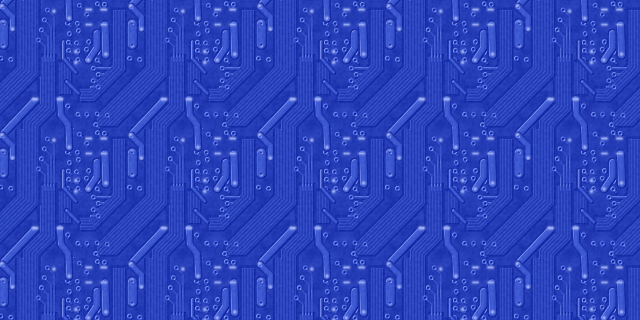
Give the GLSL for this pattern, as a WebGL 1 fragment shader.

```glsl
precision highp float;
uniform vec2 u_resolution;

// Side of the square tile; the canvas is 384 units high.
const float TILE = 154.7;

vec2 wrapTile(vec2 d) { return mod(d + 0.5 * TILE, TILE) - 0.5 * TILE; }

float fill(float d) { return 1.0 - smoothstep(-0.7, 0.7, d); }

float hash(vec2 c) { return fract(sin(dot(c, vec2(127.1, 311.7))) * 43758.5); }

float corner(vec2 cell, vec2 f, vec2 o, float count) {
  float angle = 6.2832 * hash(mod(cell + o, count));
  return dot(vec2(cos(angle), sin(angle)), f - o);
}

// Gradient noise that closes on itself after one tile.
float gradientNoise(vec2 p, float count) {
  p *= count / TILE;
  vec2 cell = floor(p), f = fract(p), w = f * f * (3.0 - 2.0 * f);
  return mix(
    mix(corner(cell, f, vec2(0, 0), count), corner(cell, f, vec2(1, 0), count), w.x),
    mix(corner(cell, f, vec2(0, 1), count), corner(cell, f, vec2(1, 1), count), w.x), w.y);
}

float spot(vec2 p, vec2 c) { return length(wrapTile(p - c)); }

float segment(vec2 p, vec2 a, vec2 b) {
  vec2 h = 0.5 * (b - a), d = wrapTile(p - 0.5 * (a + b));
  return length(d - h * clamp(dot(d, h) / dot(h, h), -1.0, 1.0));
}

// Parallel traces below offset zero, with a dark trench around them.
float bundle(float h, float offset, float width, float clip) {
  float lines = 0.5 + 0.5 * cos(offset * 6.2832 / 3.6);
  float d = max(abs(offset + 0.5 * width) - 0.5 * width, clip);
  h = mix(h, 0.0, fill(d - 3.0));
  return mix(h, 0.24 + 0.27 * lines, fill(d));
}

float bar(float h, float d, float r) {
  h = mix(h, -0.05, fill(d - r - 1.8));
  return max(h, (0.66 + 0.2 * smoothstep(r, 0.0, d)) * fill(d - r));
}

float ring(float h, float d) {
  return mix(h, 0.85 * smoothstep(0.6, 2.0, d), fill(d - 3.1));
}

float boardHeight(vec2 p) {
  vec2 q = mod(p, TILE);
  float h = 0.2 + 0.35 * gradientNoise(p, 11.0);

  // Short upright bundle
  h = bundle(h, q.x - 85.0, 14.4, abs(q.y - 94.0) - 19.0);

  // Bundle stepping left along a diagonal
  vec2 b = vec2(q.x, 62.0 + mod(q.y - 62.0, TILE));
  float bend = max(b.x - 66.0, (b.x + b.y - 198.0) * 0.7071);
  h = bundle(h, min(bend, b.x - 46.0), 18.0, 68.0 - b.y);

  // Wide bundle that leaves down to the left
  vec2 a = vec2(mod(q.x + 45.0, TILE) - 45.0, q.y);
  bend = max(a.x - 46.0, (a.x + a.y - 136.0) * 0.7071);
  h = bundle(h, bend, 25.0, max(-38.0 - a.x, a.y - 151.0));

  // Bundle that turns level
  bend = max(max(q.x - 150.0, (q.x + q.y - 234.0) * 0.7071), q.y - 121.0);
  h = bundle(h, bend, 14.4, max(96.0 - q.x, 12.0 - q.y));

  // Fanned lanes and comb, each ending in a ring
  for (int i = 0; i < 4; i++) {
    float n = float(i);
    vec2 start = vec2(57.0 - 3.6 * n, 12.0 + 12.0 * n), turn = start + 8.0;
    float d = min(segment(p, start, turn), segment(p, turn, vec2(turn.x, 74.0)));
    h = ring(max(h, 0.6 * fill(d - 1.1)), spot(p, start));
    vec2 tooth = vec2(112.0 + 6.0 * mod(n, 2.0), 82.0 + 7.5 * n);
    d = segment(p, tooth, vec2(214.0 - tooth.y, tooth.y));
    h = ring(max(h, 0.65 * fill(d - 1.6)), spot(p, tooth));
  }

  // Scattered rings with short tails
  float side = TILE / 14.0;
  vec2 cell = floor(q / side);
  vec2 centre = (cell + 0.5) * side;
  float zone = step(74.0, centre.x) * step(centre.x, 137.0)
    * max(step(centre.y, 78.0), step(124.0, centre.y));
  if (zone * hash(cell + 3.0) > 0.36) {
    centre += 4.0 * vec2(hash(cell + 17.0), hash(cell + 29.0)) - 2.0;
    vec2 tail = vec2(hash(cell + 41.0) > 0.5 ? 3.5 : 0.0, 3.5);
    h = max(h, 0.65 * fill(segment(p, centre, centre + tail) - 1.4));
    h = ring(h, length(q - centre));
  }

  // Thin bent trace
  float d = min(segment(p, vec2(76, 50), vec2(76, 70)), segment(p, vec2(76, 70), vec2(91, 87)));
  d = min(d, segment(p, vec2(80, 98), vec2(94, 112)));
  h = bar(h, d, 1.6);

  // Broad conductors
  h = bar(h, segment(p, vec2(41, 121), vec2(5, 159)), 4.0);
  d = min(segment(p, vec2(3, 163), vec2(15, 175)), segment(p, vec2(15, 175), vec2(15, 189)));
  h = bar(h, d, 3.2);
  d = min(segment(p, vec2(72, 119), vec2(73, 138)), segment(p, vec2(73, 138), vec2(82, 150)));
  h = bar(h, min(d, segment(p, vec2(82, 150), vec2(83, 177))), 3.5);
  h = bar(h, segment(p, vec2(126, 30), vec2(127, 66)), 4.2);
  d = min(segment(p, vec2(116, 40), vec2(116, 57)), segment(p, vec2(116, 57), vec2(106, 72)));
  h = bar(h, d, 3.8);
  h = bar(h, segment(p, vec2(4, 29), vec2(4, 53)), 5.4);
  for (int i = 0; i < 2; i++) {
    float n = float(i);
    h = ring(h, spot(p, vec2(4.0, 28.0 + 26.0 * n)));
    h = ring(h, spot(p, vec2(1.0 + 12.0 * n, 70.0 + 1.5 * n)));
  }
  return ring(h, spot(p, vec2(3, 8.5)));
}

// Solder glints on pads and conductor ends
float solder(vec2 p) {
  float d = min(segment(p, vec2(40, 119), vec2(44, 119)), segment(p, vec2(70, 119), vec2(74, 119)));
  d = min(d, min(spot(p, vec2(2, 7)), spot(p, vec2(15, 35))));
  d = min(d, min(spot(p, vec2(83, 22)), spot(p, vec2(127, 65))));
  d = min(d, min(spot(p, vec2(106, 72)), spot(p, vec2(64.7, 13.5))));
  for (int i = 0; i < 2; i++) {
    float n = float(i);
    d = min(d, spot(p, vec2(91.0, 62.0 + 13.0 * n)));
    d = min(d, spot(p, vec2(4.0, 26.0 + 30.0 * n)) + 1.0);
    vec2 dash = vec2(104.0 + 18.0 * n, 11.5);
    d = min(d, segment(p, dash, dash + vec2(5, 0)) + 0.5);
    d = min(d, segment(p, dash + vec2(0, 18), dash + vec2(5, 18)) + 0.7);
  }
  return exp(-d * d / 5.5);
}

void main() {
  vec2 p = vec2(gl_FragCoord.x, u_resolution.y - gl_FragCoord.y) * 384.0 / u_resolution.y;
  float h = boardHeight(p);
  float relief = h - boardHeight(p - 1.1);
  float tone = h + 0.5 * relief + 0.22 * gradientNoise(p, 44.0);
  vec3 color = mix(vec3(0.11, 0.20, 0.68), vec3(0.27, 0.38, 0.85), clamp(tone, -0.3, 1.2));
  float shine = max(0.95 * solder(p), 0.5 * smoothstep(0.3, 0.75, relief));
  gl_FragColor = vec4(mix(color, vec3(0.66, 0.72, 0.98), shine), 1.0);
}
```
